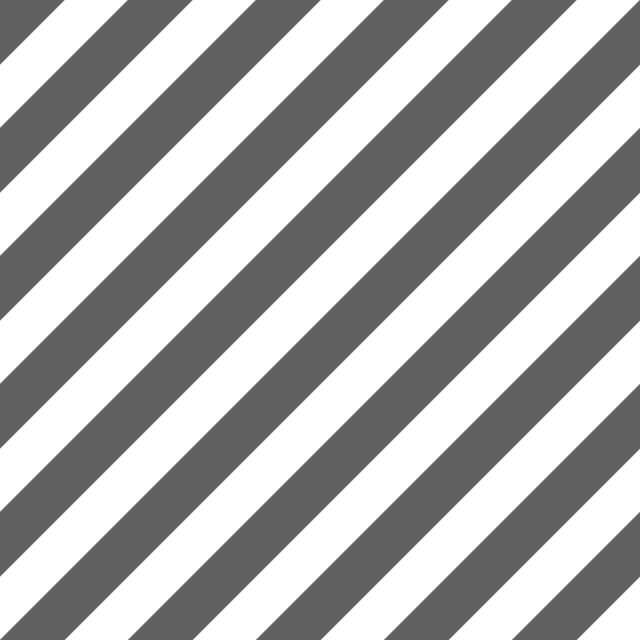
This pattern is drawn by a Shadertoy shader. Its source:

```glsl
// Even diagonal stripes in dark grey on white, rising to the right.
#define REPEATS 5.0
#define STRIPE_SHARE 0.507
#define STRIPE_CENTRE 0.252
#define EDGE_SOFTNESS 0.8
#define STRIPE_COLOUR vec3(0.38)
#define GROUND_COLOUR vec3(1.0)

// Signed distance to the nearest stripe edge, in periods; negative inside.
float stripeDistance(float phase) {
    float offset = fract(phase - STRIPE_CENTRE + 0.5) - 0.5;
    return abs(offset) - 0.5 * STRIPE_SHARE;
}

void mainImage(out vec4 fragColor, in vec2 fragCoord) {
    vec2 uv = fragCoord / iResolution.xy;

    // A whole number of periods along both axes keeps the tile seamless
    float phase = REPEATS * (uv.x - uv.y);

    // Edge smoothing about one pixel wide, measured across the stripe
    float blur = EDGE_SOFTNESS * REPEATS * length(1.0 / iResolution.xy);
    float ground = smoothstep(-blur, blur, stripeDistance(phase));

    fragColor = vec4(mix(STRIPE_COLOUR, GROUND_COLOUR, ground), 1.0);
}
```
